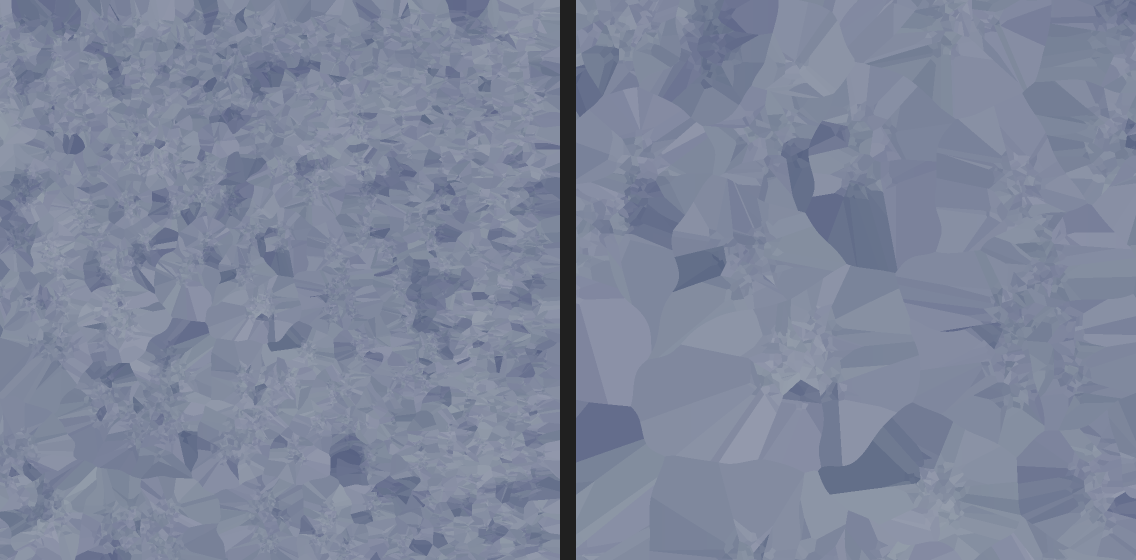
Left: the whole. Right: its middle third, enlarged.
Write a WebGL 2 fragment shader that draws this texture.

```glsl
#version 300 es
precision highp float;
precision highp int;
// Slate-blue shattered mosaic: clustered Voronoi grains with fans of thin shards.
uniform vec2 u_resolution;
out vec4 fragColor;

vec3 hash(uvec3 v) {
    v = v * 1664525u + 1013904223u;
    v.x += v.y * v.z; v.y += v.z * v.x; v.z += v.x * v.y;
    v ^= v >> 16u;
    v.x += v.y * v.z; v.y += v.z * v.x; v.z += v.x * v.y;
    return vec3(v >> 8u) / 16777216.0;
}

float noise(vec2 p) {
    ivec2 i = ivec2(floor(p));
    vec2 f = fract(p);
    f = f * f * (3.0 - 2.0 * f);
    float a = hash(uvec3(i, 77)).x;
    float b = hash(uvec3(i + ivec2(1, 0), 77)).x;
    float c = hash(uvec3(i + ivec2(0, 1), 77)).x;
    float d = hash(uvec3(i + ivec2(1, 1), 77)).x;
    return mix(mix(a, b, f.x), mix(c, d, f.x), f.y);
}

// Random offset inside the unit disc
vec2 discPoint(vec3 h) {
    float angle = 6.2832 * h.x;
    return pow(h.y, 0.6) * vec2(cos(angle), sin(angle));
}

float spacing(int level) {
    return 0.135 * exp2(-float(level));
}

vec3 mosaic(vec2 p) {
    // Nearest cluster; clusters shrink towards the top and the right
    vec2 wobble = vec2(noise(p * 38.0), noise(p * 38.0 + 40.0)) - 0.5;
    vec2 q = p + 0.016 * wobble;
    float best = 1e3;
    vec2 center = p;
    uvec3 key = uvec3(0u);
    int level = 0;
    for (int l = 0; l < 3; l++) {
        float size = spacing(l);
        ivec2 cell = ivec2(floor(q / size));
        for (int k = 0; k < 9; k++) {
            ivec2 id = cell + ivec2(k % 3, k / 3) - 1;
            uvec3 idKey = uvec3(id, l);
            vec3 h = hash(idKey);
            vec2 c = (vec2(id) + 0.1 + 0.8 * h.xy) * size;
            float density = max(c.x, c.y * 1.04) + 0.2 * (h.z - 0.5);
            int wanted = int(step(0.5, density) + step(0.74, density));
            float d = length(q - c) - 0.25 * size;
            if (wanted == l && max(c.x, c.y) < 0.98 && d < best) {
                best = d;
                center = c;
                key = idKey;
                level = l;
            }
        }
    }

    // Nearest group of grains inside the cluster
    float radius = 0.37 * spacing(level);
    vec2 stretch = mix(vec2(0.9, 1.1), vec2(0.45, 1.25), smoothstep(0.3, 1.0, p.x));
    int groups = level == 0 ? 26 : level == 1 ? 18 : 7;
    uvec3 groupKey = key;
    vec2 group = center;
    best = 1e3;
    for (int i = 1; i <= groups; i++) {
        uvec3 k = key + uvec3(0, 0, 10 * i);
        vec2 c = center + radius * stretch * discPoint(hash(k));
        float d = distance(p, c);
        if (d < best) { best = d; group = c; groupKey = k; }
    }

    // Nearest grain; outer grains stretch into shards
    int grains = level == 0 ? 14 : level == 1 ? 10 : 5;
    vec2 grain = group;
    vec3 grainHash = vec3(0.5);
    best = 1e3;
    for (int j = 1; j <= grains; j++) {
        vec3 h = hash(groupKey + uvec3(0, 0, 1000 * j));
        vec2 c = group + 0.3 * radius * stretch * discPoint(h);
        float d = distance(p, c);
        if (d < best) { best = d; grain = c; grainHash = h; }
    }

    // Tone follows the grain position, with dark groups and patches
    vec3 groupHash = hash(groupKey + 5u);
    float patches = smoothstep(0.68, 0.86, noise(grain * 24.0 + 9.0));
    float dark = max(patches, step(groupHash.x, 0.045));
    float tone = 0.7 + 0.28 * (noise(grain * 11.0) - 0.5);
    tone += 0.22 * (groupHash.y - 0.5) + 0.34 * (grainHash.z - 0.5) - 0.48 * dark;
    vec3 color = mix(vec3(0.37, 0.41, 0.53), vec3(0.575, 0.605, 0.67), tone);
    return color + (groupHash.z - 0.5) * vec3(0.012, -0.004, 0.018);
}

void main() {
    // Four samples smooth the edges
    vec3 sum = vec3(0.0);
    for (int s = 0; s < 4; s++) {
        vec2 offset = 0.5 * vec2(s % 2, s / 2) - 0.25;
        sum += mosaic((gl_FragCoord.xy + offset) / u_resolution);
    }
    fragColor = vec4(sum / 4.0, 1.0);
}
```
